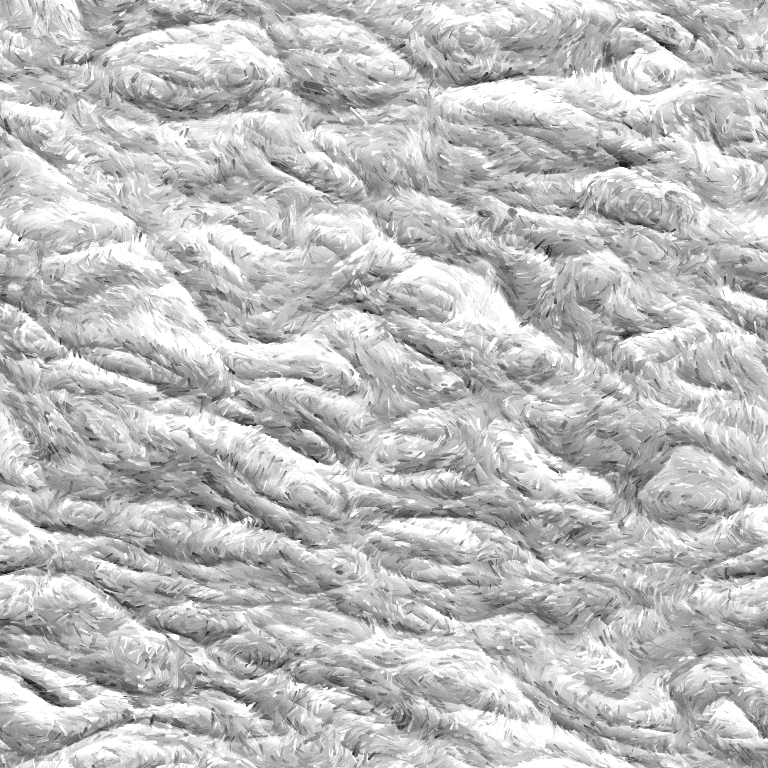
Write a WebGL 1 fragment shader that draws this texture.

```glsl
precision highp float;
// Tileable grey rock face of lit ledges, painted in loose brush strokes along their contours.
uniform vec2 u_resolution;

#define MEAN_TONE 0.75
#define LEDGE_CONTRAST 0.22
#define REGION_CONTRAST 0.16
#define STROKE_VARIATION 0.33
#define BRISTLE_DEPTH 0.05
#define WARP 0.02
#define LIGHT vec2(0.15, 1.0)
#define DRIFT vec2(0.30, -0.12)
#define ANGLE_JITTER 0.5
#define COARSE_CELLS 26.0
#define CELL_STEP 18.0
#define EDGE_SOFTNESS 0.0008

vec2 hash2(vec2 p) {
  vec3 q = fract(p.xyx * vec3(0.1031, 0.1030, 0.0973));
  q += dot(q, q.yzx + 33.33);
  return fract((q.xx + q.yz) * q.zy);
}

// Random gradient on a sheared lattice that wraps over the unit square.
vec2 gradientAt(vec2 corner, vec2 freq, float shear) {
  corner -= floor((corner.x + 0.5) / freq.x) * vec2(freq.x, shear);
  corner.y = floor(mod(corner.y + 0.5, freq.y));
  return hash2(corner + freq * 7.0) * 2.0 - 1.0;
}

// Gradient noise: x is the value, yz its slope in lattice units.
vec3 noise(vec2 p, vec2 freq, float shear) {
  vec2 c = p * freq + vec2(0.0, shear * p.x);
  vec2 i = floor(c);
  vec2 f = c - i;
  vec2 u = f * f * f * (f * (f * 6.0 - 15.0) + 10.0);
  vec2 du = 30.0 * f * f * (f - 1.0) * (f - 1.0);
  vec2 ga = gradientAt(i, freq, shear);
  vec2 gb = gradientAt(i + vec2(1.0, 0.0), freq, shear);
  vec2 gc = gradientAt(i + vec2(0.0, 1.0), freq, shear);
  vec2 gd = gradientAt(i + 1.0, freq, shear);
  float a = dot(ga, f);
  float b = dot(gb, f - vec2(1.0, 0.0));
  float c0 = dot(gc, f - vec2(0.0, 1.0));
  float twist = a - b - c0 + dot(gd, f - 1.0);
  float value = a + u.x * (b - a) + u.y * (c0 - a) + u.x * u.y * twist;
  vec2 slope = ga + u.x * (gb - ga) + u.y * (gc - ga)
             + u.x * u.y * (ga - gb - gc + gd)
             + du * (u.yx * twist + vec2(b, c0) - a);
  return vec3(value, slope);
}

vec2 warp(vec2 p) {
  return p + WARP * noise(p, vec2(5.0, 6.0), 0.0).yz;
}

// Light from above on billows: dark over each crease, bright just below it.
float ledge(vec2 p, vec2 freq, float shear) {
  vec3 n = noise(p, freq, shear);
  float side = clamp(n.x / 0.012, -1.0, 1.0);
  return -side * dot(n.yz, LIGHT) * (0.6 + 0.9 * exp(-8.0 * abs(n.x)));
}

float rockTone(vec2 p) {
  p = warp(p);
  float light = ledge(p, vec2(4.0, 8.0), 1.0)
              + 0.9 * ledge(p, vec2(9.0, 16.0), 3.0)
              + 0.65 * ledge(p, vec2(19.0, 31.0), 5.0);
  float region = noise(p, vec2(2.0, 3.0), 1.0).x;
  return MEAN_TONE + LEDGE_CONTRAST * light + REGION_CONTRAST * region;
}

// Brush direction: along the contours of the two larger ledge systems.
vec2 flow(vec2 p, float jitter) {
  p = warp(p);
  vec2 big = noise(p, vec2(4.0, 8.0), 1.0).yz;
  vec2 mid = noise(p, vec2(9.0, 16.0), 3.0).yz;
  vec2 uphill = vec2(0.5 * big.x + 0.12 * big.y, big.y)
              + vec2(0.56 * mid.x + 0.19 * mid.y, mid.y);
  vec2 along = normalize(vec2(-uphill.y, uphill.x) + DRIFT + 0.0001);
  return normalize(along + ANGLE_JITTER * jitter * vec2(-along.y, along.x));
}

// One layer of strokes, one per cell, each holding the tone at its centre.
float paintLayer(float tone, vec2 p, float cells, float seed) {
  vec2 g = p * cells;
  float soft = EDGE_SOFTNESS * cells;
  for (int j = -1; j <= 1; j++) {
    for (int i = -1; i <= 1; i++) {
      vec2 place = floor(g) + vec2(float(i), float(j));
      vec2 id = floor(mod(place + 0.5, cells)) + seed * 131.0;
      vec2 centre = place + hash2(id);
      vec2 size = hash2(id + 57.0);
      vec2 look = hash2(id + 91.0) * 2.0 - 1.0;
      float halfLength = mix(0.35, 0.92, size.x);
      float halfWidth = mix(0.06, 0.24, size.y * size.y);
      vec2 d = g - centre;
      if (length(d) < halfLength + soft) {
        vec2 along = flow(centre / cells, look.y);
        vec2 q = vec2(dot(d, along), dot(d, vec2(-along.y, along.x)));
        float spine = halfLength - halfWidth;
        float dist = length(vec2(q.x - clamp(q.x, -spine, spine), q.y)) - halfWidth;
        float cover = 1.0 - smoothstep(-soft, soft, dist);
        if (cover > 0.0) {
          float dryEnd = 1.0 - 0.5 * smoothstep(-halfLength, halfLength, q.x);
          float bristles = BRISTLE_DEPTH * cos(q.y * 45.0 + look.y * 6.3);
          float fleck = STROKE_VARIATION * look.x * look.x * look.x;
          float paint = rockTone(centre / cells) + bristles + fleck;
          tone = mix(tone, paint, cover * dryEnd * mix(0.5, 1.0, abs(look.x)));
        }
      }
    }
  }
  return tone;
}

void main() {
  vec2 p = gl_FragCoord.xy / u_resolution;
  float tone = rockTone(p);
  for (int k = 0; k < 6; k++) {
    tone = paintLayer(tone, p, COARSE_CELLS + CELL_STEP * float(k), float(k) + 1.0);
  }
  gl_FragColor = vec4(vec3(clamp(tone, 0.12, 1.0)), 1.0);
}
```
